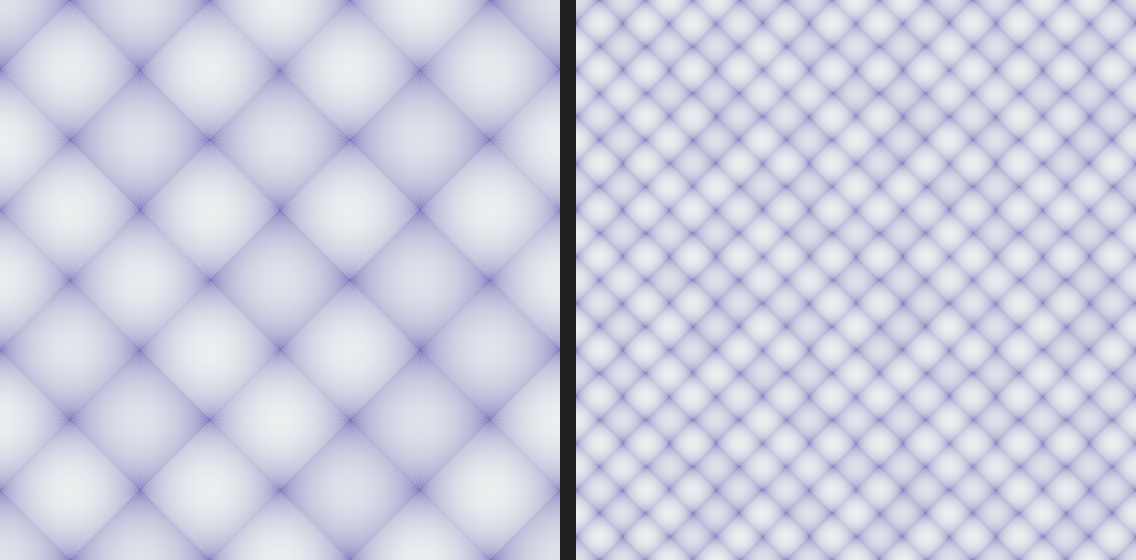
Left: one tile. Right: repeated 3 by 3.
A Shadertoy shader for this pattern:

```glsl
// Maps between canvas axes and the diagonal axes whose unit squares are the diamonds
vec2 toDiagonal(vec2 p) { return vec2(p.x + p.y, p.x - p.y); }
vec2 fromDiagonal(vec2 d) { return 0.5 * vec2(d.x + d.y, d.x - d.y); }

// Random triple for a lattice position, wrapping every four repeats
vec3 latticeHash(vec2 position) {
    vec2 id = mod(floor(position * 2.0 + 0.5), 8.0);
    vec3 q = fract(id.xyx * vec3(0.1031, 0.1130, 0.0973) + 0.137);
    q += dot(q, q.yzx + 33.33);
    return fract((q.xxy + q.yzz) * q.zyx);
}

// Shade of one cushion: round falloff, slightly shifted crown, own tone
float cushionShade(vec2 p, vec2 cell) {
    vec2 center = fromDiagonal(cell);
    vec3 rnd = latticeHash(center);
    vec2 offset = p - center - (rnd.yz - 0.5) * 0.024;
    return 1.05 * dot(offset, offset) + 0.05 * smoothstep(0.4, 1.0, rnd.x);
}

// Radiating pleats gathered at the corner of four cushions
float pleatShade(vec2 p, vec2 corner) {
    vec2 offset = p - corner;
    float radius = length(offset);
    float angle = atan(offset.y, offset.x + 1e-6);
    float phase = 6.2832 * latticeHash(corner).x;
    float rays = 0.055 * cos(16.0 * angle) + 0.015 * cos(5.0 * angle + phase);
    return exp(-radius / 0.045) * (0.12 + rays * smoothstep(0.0, 0.025, radius));
}

void mainImage(out vec4 fragColor, in vec2 fragCoord) {
    vec2 p = 4.0 * fragCoord / iResolution.xy;
    float pixel = 4.0 / min(iResolution.x, iResolution.y);

    // Diamond cell and its neighbour across the nearest seam
    vec2 diagonal = toDiagonal(p);
    vec2 cell = floor(diagonal + 0.5);
    vec2 local = diagonal - cell;
    vec2 side = abs(local.x) > abs(local.y) ? vec2(sign(local.x), 0.0) : vec2(0.0, sign(local.y));
    float seam = (0.5 - max(abs(local.x), abs(local.y))) * 0.7071;

    // Cushions, blended across the seam for a smooth edge
    float blend = 0.5 - 0.5 * smoothstep(0.0, pixel, seam);
    float shade = mix(cushionShade(p, cell), cushionShade(p, cell + side), blend);

    // Fine seam lines and corner pleats
    shade += 0.022 * exp(-seam / 0.006);
    shade += pleatShade(p, fromDiagonal(floor(diagonal) + 0.5));

    vec3 color = vec3(0.922, 0.937, 0.937) - shade * vec3(1.0, 1.07, 0.45);
    fragColor = vec4(color, 1.0);
}
```
